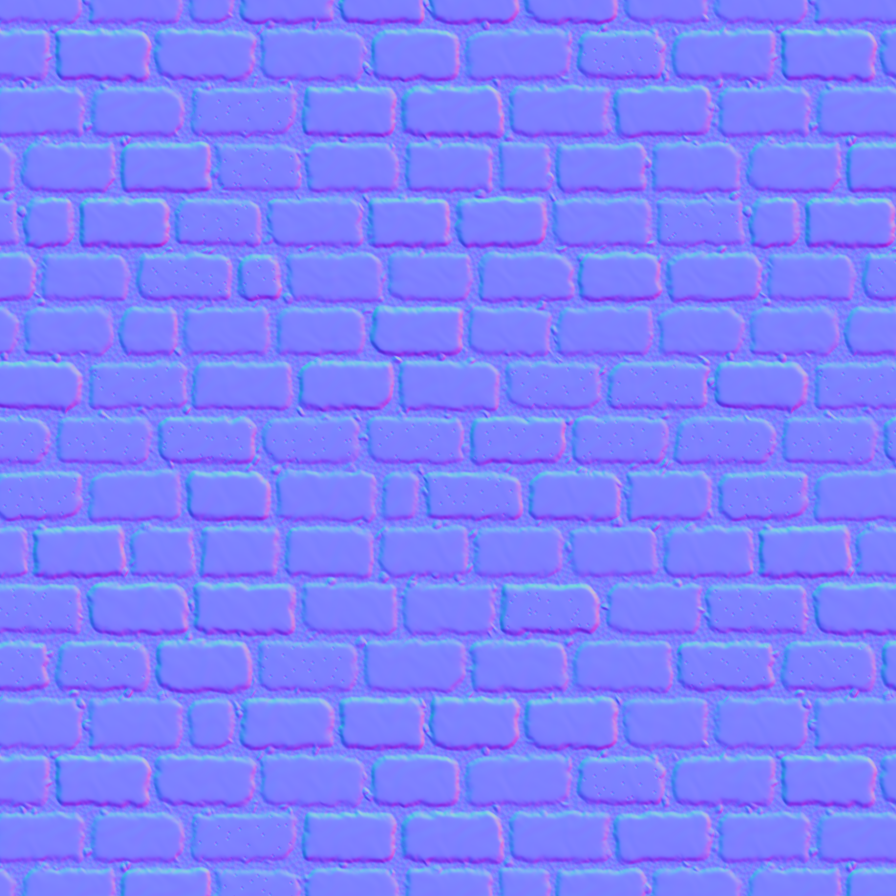
This texture map is drawn by a Shadertoy shader. Its source:

```glsl
const float TILE = 13.0;  // courses per repeat; one unit is one course

// Per course: where the first brick starts, and which brick is short (9 = none)
const vec2 COURSES[13] = vec2[13](
    vec2(1.57, 9), vec2(0.94, 9), vec2(1.53, 1), vec2(0.94, 9), vec2(1.53, 9),
    vec2(0.54, 1), vec2(1.53, 3), vec2(0.96, 9), vec2(1.53, 9), vec2(0.38, 1),
    vec2(0.69, 2), vec2(0.38, 0), vec2(0.33, 5));

float hash(vec2 p) {
    p = fract(p * vec2(0.1031, 0.1137) + 0.17);
    p += dot(p, p.yx + 33.33);
    return fract((p.x + p.y) * p.x * 17.0);
}

// Distance to the nearest scattered point, repeating with the tile
float cellular(vec2 p, float density) {
    p *= density;
    vec2 cell = floor(p);
    float nearest = 2.0;
    for (int y = -1; y <= 1; y++)
    for (int x = -1; x <= 1; x++) {
        vec2 id = cell + vec2(x, y);
        vec2 wrapped = mod(id, TILE * density);
        vec2 point = id + vec2(hash(wrapped), hash(wrapped.yx + 71.3));
        nearest = min(nearest, distance(p, point));
    }
    return nearest;
}

// Warped, layered sines with whole frequencies per tile
float ripple(vec2 p) {
    p *= 6.28319 / TILE;
    p += 0.07 * sin(p.yx * 11.0 + vec2(0.0, 2.0)) + 0.04 * sin(p.yx * 23.0 + vec2(1.0, 4.0));
    return 0.5 * sin(13.0 * p.x + 5.0 * p.y) * sin(12.0 * p.y - 4.0 * p.x)
         + 0.3 * sin(19.0 * p.x - 17.0 * p.y + 1.0)
         + 0.2 * sin(27.0 * p.y + 21.0 * p.x);
}

// Joint position along a course, measured from its first brick
float jointAt(float i, float row, float shortBrick) {
    bool hasShort = shortBrick < 8.0;
    float count = hasShort ? 8.0 : 7.0;
    float shortWidth = 0.8 + 0.5 * hash(vec2(row, 41.0));
    float width = hasShort ? (TILE - shortWidth) / 7.0 : TILE / 7.0;
    float jitter = (hash(vec2(i, row + 5.0)) - 0.5) * 0.2;
    jitter *= step(0.5, i) * step(i, count - 0.5);
    return i * width + (i > shortBrick ? shortWidth - width : 0.0) + jitter;
}

float wallHeight(vec2 p) {
    // Uneven bed joints
    vec2 q = p;
    q.y += 0.06 * cos(p.y * 6.28319 / TILE) + 0.03 * ripple(p.yx);
    q.x += 0.03 * ripple(p + 3.7);
    float row = mod(floor(q.y), TILE);
    vec2 course = COURSES[int(row)];

    // Find the brick in its course
    float x = mod(q.x - course.x, TILE);
    float left = 0.0, right = 0.0, brick = 0.0;
    for (int i = 1; i <= 8; i++) {
        right = jointAt(float(i), row, course.y);
        brick = float(i);
        if (x < right) break;
        left = right;
    }

    // Skewed, rounded block with a different radius at each corner
    vec2 id = vec2(brick * 3.0, row * 5.0);
    float worn = hash(id + 2.0);
    vec2 local = vec2(x - 0.5 * (left + right), fract(q.y) - 0.5);
    vec2 halfSize = vec2(0.5 * (right - left), 0.5) - 0.03 - vec2(0.015, 0.03) * worn * worn;
    float corner = hash(id + dot(step(0.0, local), vec2(19.0, 37.0)));
    float radius = min(0.15 + 0.25 * corner * corner, halfSize.x);
    local += local.yx * vec2(0.08, 0.03) * (vec2(hash(id + 4.0), hash(id + 6.0)) - 0.5);
    vec2 edge = abs(local) - halfSize + radius;
    float inside = radius - length(max(edge, 0.0)) - min(max(edge.x, edge.y), 0.0);

    // Chipped edges, bevel and gently rounded face
    float chips = cellular(p, 4.0);
    inside = max(inside + 0.03 * (chips - 0.5) + 0.012 * ripple(p * 2.0), 0.0);
    float sharpness = 0.5 + 0.5 * ripple(p + 8.0);
    float cover = 1.0 - exp(-inside * inside / mix(0.0065, 0.003, sharpness));
    float raised = hash(id + 9.0);
    float face = 0.03 + 0.03 * raised * raised + 0.014 * (1.0 - exp(-inside / 0.12));
    face += 0.003 * ripple(p + 1.3);
    face -= 0.008 * smoothstep(0.12, 0.03, chips) * step(0.75, worn);

    // Gritty mortar with a few lumps
    float mortar = 0.01 * cellular(p, 11.0);
    mortar += 0.03 * smoothstep(0.5, 0.1, chips) * smoothstep(0.2, 0.7, ripple(p + 5.0));
    return mix(mortar, face, cover);
}

void mainImage(out vec4 fragColor, in vec2 fragCoord) {
    vec2 p = fragCoord / iResolution.xy * 16.05 - vec2(0.0, 0.606);
    vec2 e = vec2(0.022, 0.0);
    vec2 slope = vec2(wallHeight(p + e.xy) - wallHeight(p - e.xy),
                      wallHeight(p + e.yx) - wallHeight(p - e.yx)) / (2.0 * e.x);

    // Surface normal packed into colour
    vec3 normal = normalize(vec3(-slope + vec2(-0.015, 0.01), 1.0));
    fragColor = vec4(normal * 0.5 + 0.5, 1.0);
}
```
